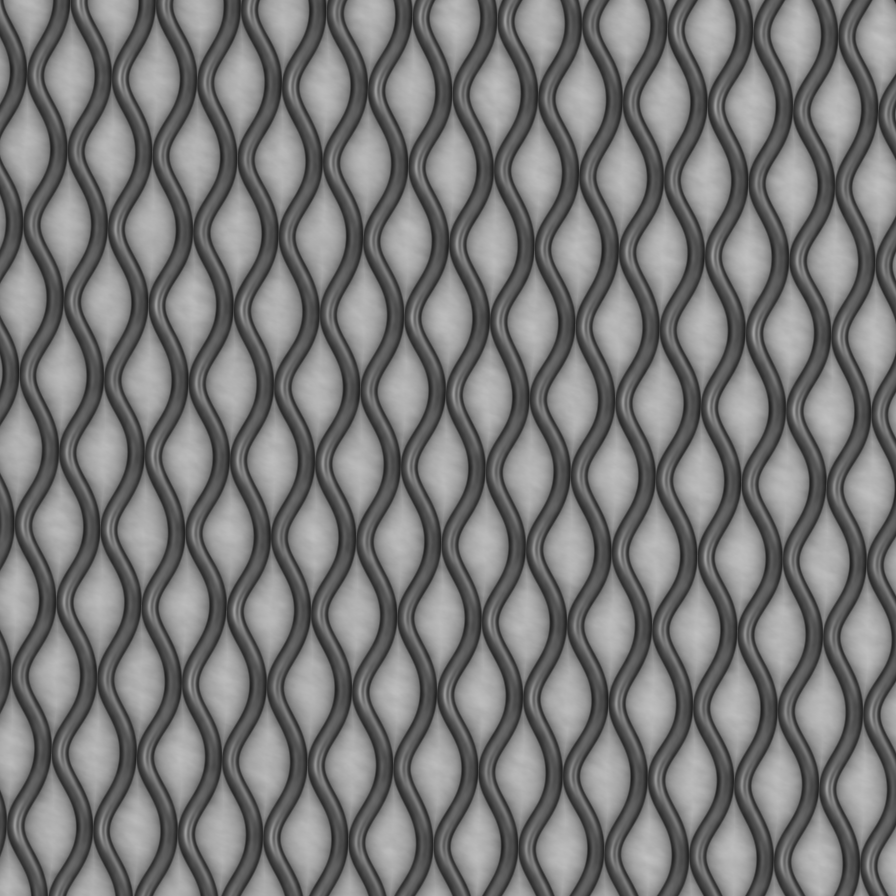
Give the GLSL for this texture, as a Shadertoy shader.

```glsl
const float TAU = 6.2831853;
const vec2 CELL_ORIGIN = vec2(0.4505, 0.5625);  // centre of one opening
const vec2 COLUMN_STEP = vec2(0.0951, -0.0044); // to the next opening across
const vec2 ROW_STEP = vec2(0.0042, 0.1677);     // to the next opening up
const float WIRE_RADIUS = 0.0096;
const float WAVE_HEIGHT = 0.15;                 // bend, in column steps
const float BEND_SHARPNESS = 0.09;              // left bends tighter than right
const float EDGE_BLUR = 0.0013;
const float SHADOW_REACH = 0.0098;
const float WIRE_RIM = 0.17;
const float WIRE_BODY = 0.335;
const float GLINT = 0.25;
const float BACK_SHADE = 0.43;
const float BACK_LIGHT = 0.735;

float hash(vec2 p) {
    vec3 q = fract(vec3(p.xyx) * 0.1031);
    q += dot(q, q.yzx + 33.33);
    return fract((q.x + q.y) * q.z);
}

float noise(vec2 p) {
    vec2 i = floor(p), f = fract(p);
    f = f * f * (3.0 - 2.0 * f);
    return mix(mix(hash(i), hash(i + vec2(1, 0)), f.x),
               mix(hash(i + vec2(0, 1)), hash(i + vec2(1, 1)), f.x), f.y);
}

float fbm(vec2 p) {
    float sum = 0.0, weight = 0.5;
    for (int i = 0; i < 4; i++) {
        sum += weight * noise(p);
        p = mat2(1.6, 1.2, -1.2, 1.6) * p + 7.3;
        weight *= 0.5;
    }
    return sum;
}

// Soft ridge of light along a line across the wire
float ridge(float x, float centre, float width) {
    float d = (x - centre) / width;
    return exp(-d * d);
}

// Nearest wire: signed distance from its axis, phase along it, index
vec3 nearestWire(vec2 cell) {
    vec3 nearest = vec3(1.0, 0.0, 0.0);
    float base = floor(cell.x * 2.0);
    for (int i = -1; i <= 1; i++) {
        float k = base + float(i);
        float phase = cell.y + 0.5 * (k + 1.0);
        float a = TAU * phase;
        float wave = -cos(a) - BEND_SHARPNESS * cos(2.0 * a);
        float turn = TAU * (sin(a) + 2.0 * BEND_SHARPNESS * sin(2.0 * a));
        float slope = WAVE_HEIGHT * turn * COLUMN_STEP.x / ROW_STEP.y;
        float across = cell.x - 0.25 - 0.5 * k - WAVE_HEIGHT * wave;
        float dist = across * COLUMN_STEP.x / sqrt(1.0 + slope * slope);
        if (abs(dist) < abs(nearest.x)) nearest = vec3(dist, phase, k);
    }
    return nearest;
}

float wireTone(vec3 wire, vec2 uv) {
    float s = wire.x / WIRE_RADIUS;
    float t = fract(wire.y + 0.5) - 0.5; // 0 at the left bend, rising upward
    float wear = hash(vec2(wire.z, floor(wire.y + 0.5)) + 50.0);
    float tone = mix(WIRE_RIM, WIRE_BODY, smoothstep(1.0, 0.3, abs(s)));

    // Twin glints on the left bend
    float bend = exp(-pow(t / 0.115, 2.0));
    float glints = ridge(s, -0.08, 0.22) + 0.75 * ridge(s, 0.5, 0.17);
    tone += GLINT * (0.65 + 0.5 * wear) * bend * glints;

    // Lit face on the falling arm, broad sheen on the rising arm
    float falling = smoothstep(-0.47, -0.25, t) * smoothstep(0.0, -0.12, t);
    float rising = smoothstep(0.03, 0.15, t) * smoothstep(0.46, 0.25, t);
    tone += falling * (0.14 * ridge(s, 0.32, 0.28) - 0.05 * ridge(s, -0.45, 0.35));
    tone += rising * 0.06 * ridge(s, -0.1, 0.4);

    // Darker right bend with a faint inner line
    float rightBend = smoothstep(0.34, 0.48, abs(t));
    tone += rightBend * (0.06 * ridge(s, -0.3, 0.25) - 0.045);
    return tone + 0.055 * (fbm(uv * vec2(150.0, 90.0)) - 0.47);
}

float backTone(float gap, vec2 uv) {
    float light = 1.0 - exp(-max(gap, 0.0) / SHADOW_REACH);
    float tone = mix(BACK_SHADE, BACK_LIGHT, light);
    float fibres = fbm(mat2(0.9, 0.4, -0.4, 0.9) * uv * vec2(65.0, 110.0));
    return tone + 0.09 * (fibres - 0.47) + 0.025 * (uv.x - 0.5);
}

void mainImage(out vec4 fragColor, in vec2 fragCoord) {
    vec2 uv = fragCoord / iResolution.xy;
    vec2 bent = uv + 0.0022 * (vec2(noise(uv * 14.0), noise(uv * 14.0 + 31.0)) - 0.5);
    vec2 cell = inverse(mat2(COLUMN_STEP, ROW_STEP)) * (bent - CELL_ORIGIN);

    vec3 wire = nearestWire(cell);
    float gap = abs(wire.x) - WIRE_RADIUS;
    float blur = max(EDGE_BLUR, 0.75 / iResolution.y);
    float tone = mix(wireTone(wire, uv), backTone(gap, uv), smoothstep(-blur, blur, gap));
    fragColor = vec4(vec3(clamp(tone, 0.0, 1.0)), 1.0);
}
```
